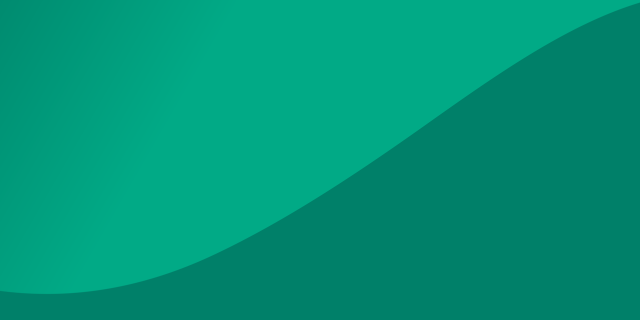
This background is drawn by a WebGL 1 fragment shader. Its source:

```glsl
precision highp float;
// Draws a flat dark green wave rising to the right under a softly shaded green sky.

uniform vec2 u_resolution;

const vec3 WAVE_GREEN = vec3(0.0, 0.502, 0.412);
const vec3 SHADE_GREEN = vec3(0.0, 0.545, 0.437);
const vec3 BRIGHT_GREEN = vec3(0.004, 0.665, 0.525);

// Cubic between two heights with given end tangents, t in 0..1.
float hermite(float startY, float endY, float startSlope, float endSlope, float t) {
  float s = 1.0 - t;
  return startY * s * s * (1.0 + 2.0 * t) + endY * t * t * (1.0 + 2.0 * s)
       + startSlope * t * s * s - endSlope * t * t * s;
}

// Height of the wave crest over x in 0..1, as three smoothly joined cubics.
float waveHeight(float x) {
  float t = x * 3.0;
  if (t < 1.0) return hermite(0.091, 0.203, -0.087, 0.313, t);
  if (t < 2.0) return hermite(0.203, 0.612, 0.313, 0.473, t - 1.0);
  return hermite(0.612, 0.992, 0.473, 0.200, t - 2.0);
}

// Diagonal shade that fades out away from the upper left corner.
vec3 skyColor(vec2 fromCorner) {
  vec2 direction = vec2(0.867, 0.498);
  float fade = clamp(dot(fromCorner, direction) / 0.643, 0.0, 1.0);
  return mix(SHADE_GREEN, BRIGHT_GREEN, fade);
}

void main() {
  vec2 uv = gl_FragCoord.xy / u_resolution;
  float aspect = u_resolution.x / u_resolution.y;
  vec3 sky = skyColor(vec2(uv.x * aspect, 1.0 - uv.y));

  // Wave coverage, smoothed over about one pixel.
  float pixel = 1.0 / u_resolution.y;
  float cover = smoothstep(-0.75 * pixel, 0.75 * pixel, waveHeight(uv.x) - uv.y);
  gl_FragColor = vec4(mix(sky, WAVE_GREEN, cover), 1.0);
}
```
